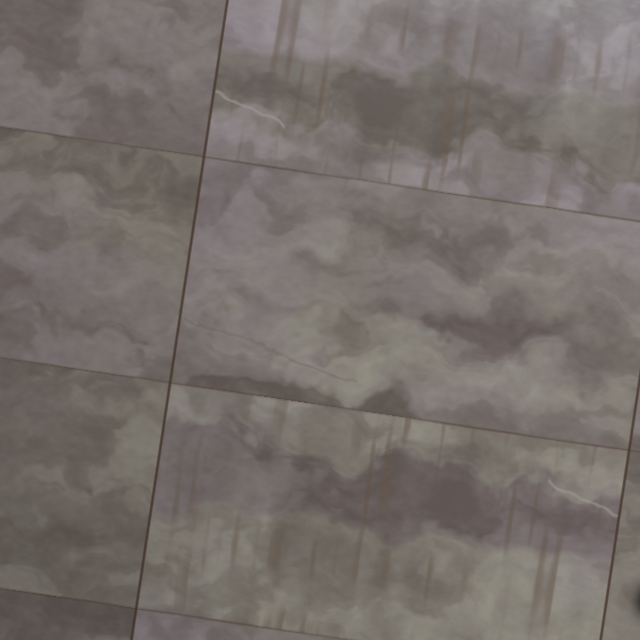
Reproduce this texture procedurally as a Shadertoy shader.

```glsl
// Slanted grid of weathered stone tiles with cloudy bands, rust drips and thin grout.

float hash(vec2 p) {
    vec3 q = fract(p.xyx * vec3(0.1031, 0.1030, 0.0973));
    q += dot(q, q.yzx + 33.33);
    return fract((q.x + q.y) * q.z);
}

float noise(vec2 p) {
    vec2 i = floor(p), f = fract(p);
    f = f * f * (3.0 - 2.0 * f);
    return mix(mix(hash(i), hash(i + vec2(1, 0)), f.x),
               mix(hash(i + vec2(0, 1)), hash(i + vec2(1, 1)), f.x), f.y);
}

float fbm(vec2 p) {
    float sum = 0.0, amp = 0.5;
    for (int i = 0; i < 5; i++) {
        sum += amp * noise(p);
        p = mat2(1.6, 0.6, -0.6, 1.6) * p + 7.3;
        amp *= 0.55;
    }
    return sum;
}

// Soft elliptical patch
float blob(vec2 p, vec2 center, vec2 radius) {
    vec2 d = (p - center) / radius;
    return exp(-dot(d, d));
}

// Wavering line from a to b
float vein(vec2 p, vec2 a, vec2 b, float width) {
    p.y += 0.012 * (noise(p * 30.0) - 0.5) + 0.004 * (noise(p * 110.0) - 0.5);
    vec2 d = b - a;
    float h = clamp(dot(p - a, d) / dot(d, d), 0.0, 1.0);
    return 1.0 - smoothstep(0.0, width, length(p - a - d * h));
}

void mainImage(out vec4 fragColor, in vec2 fragCoord) {
    vec2 uv = fragCoord / iResolution.xy;
    vec2 c = vec2(uv.x, 1.0 - uv.y);
    float aa = 1.0 / iResolution.y;

    // Tile grid, rows counted downward
    vec2 size = vec2(0.733, 0.3605);
    vec2 grid = vec2(c.x + 0.15 * c.y - 0.3555, c.y - 0.148 * c.x - 0.198) / size;
    vec2 id = floor(grid), f = fract(grid);
    vec2 edge = min(f, 1.0 - f) * size;

    // Dripped tiles share one print, turned half round in every other use
    float evenColumn = step(mod(id.x, 2.0), 0.5);
    float dripped = evenColumn * step(0.5, mod(id.y, 2.0));
    float turned = dripped * step(mod(id.y, 4.0), 1.5);
    f = mix(f, 1.0 - f, turned);
    vec2 p = f * size;
    vec2 seed = dripped > 0.5 ? vec2(41.0, 17.0) : id * vec2(13.7, 29.3) + 60.0;

    // Layered clouds, ragged flakes and grain drawn out along each tile
    vec2 warp = vec2(fbm(p * 12.0 + seed), fbm(p * 14.0 + seed + 30.0)) - 0.55;
    float cloud = fbm(p * vec2(5.0, 14.0) + warp * 2.0 + seed) - 0.55;
    float flake = fbm(p * vec2(15.0, 38.0) + warp * 3.0 + seed + 11.0) - 0.55;
    float grain = fbm(p * vec2(75.0, 105.0) + seed) - 0.55;
    float ragged = smoothstep(-0.06, 0.06, cloud + 0.35 * flake) - 0.5;
    float tone = 0.5 + 0.75 * cloud + 0.14 * ragged + 0.5 * flake + 0.26 * grain;
    float mauve = 0.45 + 1.5 * (fbm(p * vec2(4.0, 9.0) - warp + seed + 90.0) - 0.55);
    vec2 w = f + warp * vec2(0.16, 0.38) + flake * vec2(0.06, 0.1);
    float rust = 0.0, chalk = 0.0;

    if (dripped > 0.5) {
        // Dark band, pale margins and vertical drips
        float band = smoothstep(0.44, 0.56, w.y) * (1.0 - smoothstep(0.74, 0.83, w.y));
        tone += 0.22 - 0.52 * band;
        mauve += mix(0.4 - 0.8 * band, 0.8 * band - 0.35, turned);
        float wobble = 0.5 * noise(p * 16.0);
        float wide = noise(vec2(f.x * 26.0 + wobble, f.y * 4.0));
        float thin = noise(vec2(f.x * 64.0 + wobble, f.y * 3.0 + 20.0));
        float stained = smoothstep(0.3, 0.7, noise(f * vec2(9.0, 6.0) + 8.0));
        tone += 0.28 * (wide - 0.5);
        rust = smoothstep(0.58, 1.0, thin + 0.2 * flake) * (0.2 + 0.8 * stained);
        chalk = 0.85 * vein(p, vec2(0.004, 0.252), vec2(0.117, 0.293), 0.0045);
    } else if (evenColumn > 0.5) {
        // Clouded slab with a pale diagonal sweep and a dark wedge
        float wedgeTop = 0.87 + 0.7 * max(f.x - 0.36, 0.0) + 0.5 * max(0.28 - f.x, 0.0);
        float wedge = smoothstep(-0.03, 0.03, w.y - wedgeTop);
        float pale = blob(w, vec2(0.78, 0.3), vec2(0.24, 0.17))
                   + blob(w, vec2(0.35, 0.78), vec2(0.6, 0.09));
        float core = blob(w, vec2(0.62, 0.56), vec2(0.28, 0.14));
        float shade = core + blob(w, vec2(0.48, 0.1), vec2(0.2, 0.13));
        tone += 0.06 + 0.24 * pale - 0.34 * shade - 0.45 * wedge;
        mauve += 0.5 * blob(f, vec2(0.05, 0.2), vec2(0.25, 0.4))
               - 0.4 * pale - 0.2 * wedge + 0.4 * core;
        rust = 0.45 * vein(p, vec2(0.01, 0.255), vec2(0.29, 0.315), 0.004);
    } else {
        // Quieter slabs: darker upper edge, olive or mauve by row
        float oliveRow = step(abs(mod(id.y, 3.0) - 1.0), 0.5);
        tone += 0.04 * oliveRow - 0.06 - 0.2 * (1.0 - smoothstep(0.0, 0.25, w.y));
        tone -= 0.22 * blob(w, vec2(0.85, 0.68), vec2(0.2, 0.07));
        mauve += mix(0.4 * smoothstep(0.4, 0.85, w.y), -0.35, oliveRow);
    }

    // Olive and mauve stone ramps
    tone = clamp(tone, -0.1, 1.15);
    vec3 olive = mix(vec3(0.39, 0.36, 0.335), vec3(0.555, 0.54, 0.50), tone);
    vec3 pink = mix(vec3(0.395, 0.355, 0.35), vec3(0.555, 0.52, 0.535), tone);
    vec3 col = mix(olive, pink, clamp(mauve, 0.0, 1.0));
    col = mix(col, vec3(0.39, 0.33, 0.28), 0.5 * rust);
    col = mix(col, vec3(0.62, 0.59, 0.57), 0.7 * chalk);

    // Grout: firm upright joints, faint uneven cross joints
    vec2 joint = 1.0 - smoothstep(vec2(0.0004, 0.0), vec2(0.0022, 0.002) + aa, edge);
    float faded = 0.3 + 0.35 * noise(vec2(c.x * 14.0, id.y * 5.0));
    col = mix(col, vec3(0.34, 0.28, 0.24), faded * joint.y);
    col = mix(col, vec3(0.28, 0.22, 0.18), 0.85 * joint.x);

    // Cool light from the upper right, dim lower corners
    col *= 0.93 + 0.07 * uv.x + 0.05 * uv.y;
    col += vec3(0.05, 0.065, 0.08) * blob(uv, vec2(1.0, 1.05), vec2(0.5, 0.25));
    col *= 1.0 - 0.1 * blob(uv, vec2(0.0), vec2(0.3));
    col *= 1.0 - 0.7 * blob(uv, vec2(1.01, 0.06), vec2(0.018, 0.025));
    fragColor = vec4(col, 1.0);
}
```
